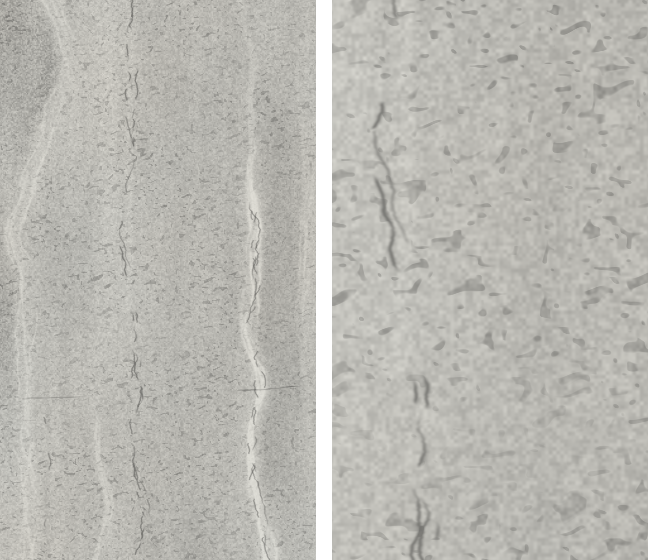
Left: the whole. Right: its middle third, enlarged.
Give the GLSL for this texture, as a WebGL 2 fragment shader.

```glsl
#version 300 es
precision highp float;
// Pale grey sandstone slab with upright bedding: soft tonal bands and grain
// from layered value noise, white mineral veins built from wandering strands,
// and thin broken dark cracks that follow the same kind of curved paths.

uniform vec2 u_resolution;
out vec4 fragColor;

float hash(vec2 p) {
    vec3 q = fract(vec3(p.xyx) * 0.1031);
    q += dot(q, q.yzx + 33.33);
    return fract((q.x + q.y) * q.z);
}

float noise(vec2 p) {
    vec2 i = floor(p), f = fract(p);
    f = f * f * (3.0 - 2.0 * f);
    return mix(mix(hash(i), hash(i + vec2(1, 0)), f.x),
               mix(hash(i + vec2(0, 1)), hash(i + vec2(1, 1)), f.x), f.y);
}

float fbm(vec2 p) {
    float sum = 0.0, gain = 0.5;
    for (int i = 0; i < 4; i++) {
        sum += gain * noise(p);
        p = p * 2.03 + 17.3;
        gain *= 0.5;
    }
    return sum / 0.9375;
}

float bump(float x, float centre, float width) {
    float d = (x - centre) / width;
    return exp(-d * d);
}

// Sideways drift of one strand, from -1 to 1.
float drift(float y, float freq, float seed) {
    return 2.0 * fbm(vec2(y * freq, seed * 7.31)) - 1.0;
}

// Bundle of thin strands around offset d; each fades in and out along y.
float strands(float d, float y, float spread, float width, float seed) {
    float sum = 0.0;
    for (int i = 0; i < 5; i++) {
        float s = seed + float(i) * 3.7;
        float offset = spread * (1.6 * drift(y, 5.0, s) + 0.35 * (float(i) - 2.0));
        float fade = smoothstep(0.32, 0.65, noise(vec2(y * 7.0, s)));
        float w = width * (0.5 + noise(vec2(y * 16.0, s + 1.3)));
        sum += fade * bump(d, offset, w);
    }
    return min(sum, 1.3);
}

// Thin dark line around offset d, broken into short dashes.
float crack(float d, float y, float spread, float seed) {
    float offset = spread * drift(y, 6.0, seed) + 0.007 * drift(y, 45.0, seed + 2.0);
    float dash = smoothstep(0.45, 0.62, noise(vec2(y * 34.0, seed + 5.0)));
    float stretch = smoothstep(0.25, 0.55, noise(vec2(y * 5.0, seed + 9.0)));
    return dash * stretch * bump(d, offset, 0.0026);
}

// Vein centre lines as functions of height.
float leftPath(float y) {
    return 0.08 + 0.13 * bump(y, 1.57, 0.27) - 0.042 * bump(y, 1.03, 0.1);
}

float rightPath(float y) {
    return 0.797 - 0.03 * bump(y, 1.78, 0.12) - 0.015 * bump(y, 0.78, 0.1)
         + 0.025 * bump(y, 0.55, 0.08) - 0.012 * bump(y, 0.38, 0.1) + 0.05 * bump(y, 0.0, 0.14);
}

// Broad light and dark zones.
float bedding(vec2 p, float dLeft, float dRight) {
    float cloud = fbm(p * vec2(5.0, 2.2) + 3.0) - 0.5;
    float streak = fbm(p * vec2(34.0, 1.6) + 8.0) - 0.5;
    float paleBand = bump(p.x, 0.35 + 0.03 * drift(p.y, 2.0, 4.0), 0.08);
    float shade = smoothstep(0.0, 0.06, dRight) * smoothstep(0.24, 0.09, dRight);
    shade *= smoothstep(0.1, 0.3, p.y) * smoothstep(1.6, 1.3, p.y);
    return 0.07 * cloud + 0.05 * streak + 0.035 * paleBand * smoothstep(0.3, 0.8, p.y)
         + 0.022 * bump(dLeft, 0.03, 0.1) - 0.045 * shade
         - 0.025 * bump(p.x, 0.64, 0.12) * bump(p.y, 0.0, 0.15);
}

void main() {
    vec2 p = gl_FragCoord.xy / u_resolution.x;
    float y = p.y;
    float wobble = 0.012 * drift(y, 9.0, 1.0);
    float dLeft = p.x - leftPath(y) - wobble;
    float dRight = p.x - rightPath(y) - wobble;

    // Dark coarse pockets beside the left vein
    float pocket = smoothstep(0.0, -0.06, dLeft) * bump(y, 1.6, 0.36);
    pocket += 0.9 * bump(p.x, 0.0, 0.06) * bump(y, 0.74, 0.2);
    pocket += 0.6 * bump(dLeft, -0.05, 0.03) * bump(y, 1.52, 0.12);
    pocket *= 0.5 + fbm(p * vec2(9.0, 6.0));
    float tone = 0.722 + bedding(p, dLeft, dRight) - 0.06 * pocket;

    // White veins
    float thick = smoothstep(1.4, 1.1, y);
    float spread = mix(0.009, 0.022, thick);
    float body = bump(dRight, 0.006, spread * 1.3) * (0.3 + 0.5 * thick) * (0.4 + noise(vec2(y * 9.0, 2.0)));
    float white = 0.45 * body + 0.6 * (0.4 + 0.6 * thick) * strands(dRight, y, spread, 0.006, 2.0);
    white += 0.42 * strands(dLeft, y, 0.024, 0.0045, 21.0) + 0.2 * bump(dLeft, 0.0, 0.03);
    float edge = p.x - 0.96 - 0.03 * drift(y, 4.0, 6.0);
    white += 0.38 * bump(y, 1.0, 0.45) * strands(edge, y, 0.012, 0.005, 43.0);
    white += 0.16 * smoothstep(-0.01, 0.03, edge) * smoothstep(1.4, 1.1, y);
    float low = p.x - 0.3 - 0.045 * bump(y, 0.17, 0.13) - 0.5 * wobble;
    white += smoothstep(0.55, 0.35, y) * (0.35 * strands(low, y, 0.012, 0.004, 61.0) + 0.15 * bump(low, 0.0, 0.025));
    tone = mix(tone, 0.855, clamp(white, 0.0, 1.0));

    // Grain and small dark flecks, weaker on the veins
    float calm = 1.0 - 0.65 * clamp(white, 0.0, 1.0);
    tone += calm * (0.09 + 0.06 * pocket) * (noise(p * 250.0) - 0.5);
    tone += calm * 0.06 * (noise(p * 125.0 + 40.0) - 0.5);
    float fleck = smoothstep(0.72, 0.88, noise(p * vec2(92.0, 145.0) + 2.0 * noise(p * 40.0)));
    tone -= 0.1 * calm * fleck * (0.4 + noise(p * 7.0));

    // Dark cracks along the bedding and inside the right vein
    float dark = 0.0;
    float dMid = p.x - 0.43 + 0.028 * bump(y, 1.05, 0.25) - 0.02 * bump(y, 0.15, 0.15);
    for (int i = 0; i < 3; i++) {
        float s = float(i) * 11.0;
        dark += 0.75 * crack(dMid, y, 0.045, 3.0 + s);
        dark += 0.6 * thick * crack(dRight, y, 0.05, 5.0 + s);
    }
    dark += 0.6 * smoothstep(0.65, 0.45, y) * crack(p.x - 0.148, y, 0.025, 8.0);

    // Hairline joint running across, visible near both sides
    float joint = bump(y, 0.508 + 0.042 * p.x + 0.006 * drift(p.x, 12.0, 3.0), 0.0022);
    float shown = smoothstep(0.06, 0.1, p.x) * smoothstep(0.28, 0.22, p.x) * 0.6
                + smoothstep(0.73, 0.78, p.x) * smoothstep(0.96, 0.92, p.x);
    dark += 0.7 * joint * shown * (0.4 + noise(vec2(p.x * 40.0, 7.0)));
    tone = mix(tone, 0.44, clamp(dark, 0.0, 0.85));

    // Neutral to slightly warm tint
    float warmth = fbm(p * vec2(3.0, 2.0) + 20.0);
    vec3 tint = mix(vec3(1.0, 1.002, 0.975), vec3(1.012, 0.997, 0.958), warmth);
    fragColor = vec4(clamp(tone * tint, 0.0, 1.0), 1.0);
}
```
